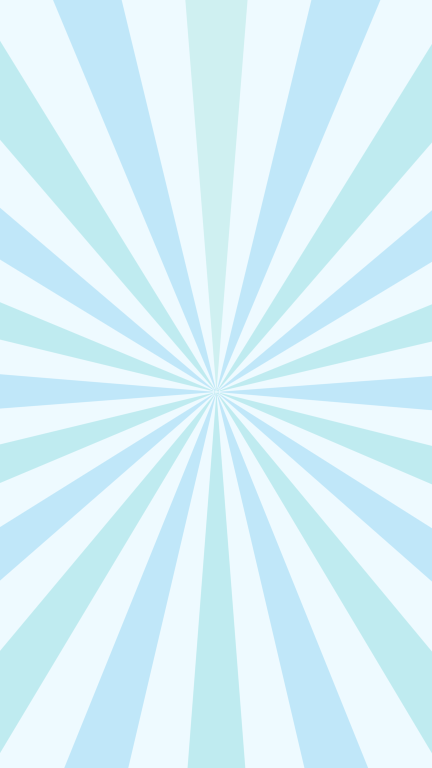
Reproduce this background procedurally as a Shadertoy shader.

```glsl
// Pastel sunburst: twenty blue and teal rays fan out over an icy white ground.
// The angle around the hub is cut into equal sectors; each sector holds one
// ray, smoothed by the angular size of a pixel at that radius.

const float TAU = 6.2831853;
const float RAYS = 20.0;

// Alternates teal and blue; the ray pointing straight up is paler.
vec3 rayColor(float index) {
    vec3 teal = vec3(0.75, 0.922, 0.94);
    vec3 blue = vec3(0.753, 0.906, 0.975);
    vec3 paleTeal = vec3(0.81, 0.94, 0.945);
    vec3 color = mix(teal, blue, mod(abs(index), 2.0));
    return index == 0.0 ? paleTeal : color;
}

void mainImage(out vec4 fragColor, in vec2 fragCoord) {
    // Position relative to the hub, in canvas heights
    vec2 p = (fragCoord - vec2(0.501, 0.4896) * iResolution.xy) / iResolution.y;

    // Slight tilt, and a little narrowing of the lower fan
    p.y += 0.004 * p.x;
    p.x *= p.y < 0.0 ? 1.025 : 0.992;

    // Sector coordinate, measured clockwise from straight up
    float radius = max(length(p), 1e-5);
    float sector = atan(p.x, p.y) / TAU * RAYS;
    float index = floor(sector + 0.5);
    float offset = abs(sector - index);

    // Each ray fills half of its sector
    float blur = min(0.7 * RAYS / (TAU * radius * iResolution.y), 0.5);
    float coverage = 1.0 - smoothstep(0.25 - blur, 0.25 + blur, offset);

    vec3 ground = vec3(0.935, 0.98, 1.0);
    fragColor = vec4(mix(ground, rayColor(index), coverage), 1.0);
}
```
